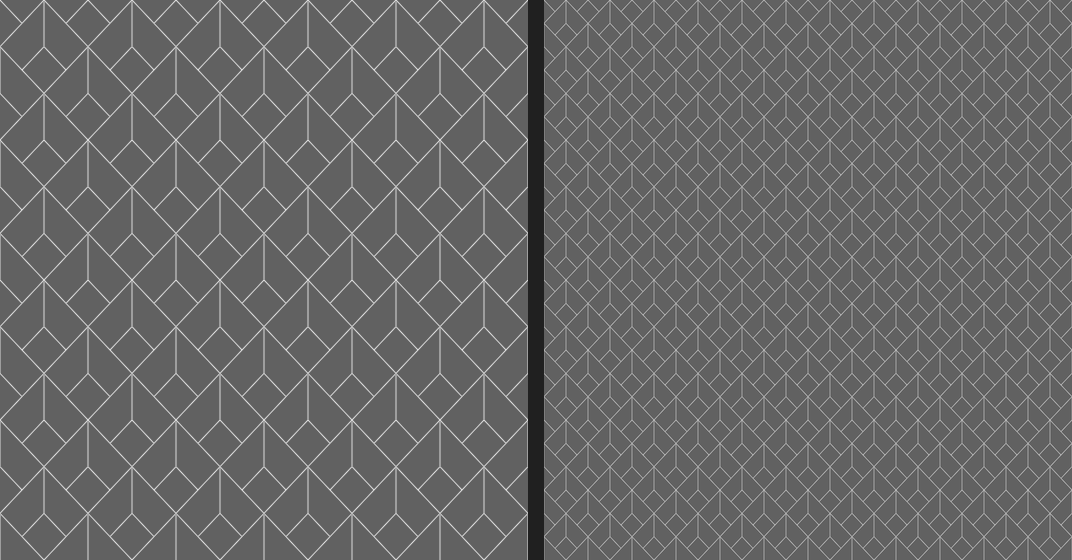
Left, the tile; right, the same tile 2 across and 2 down.
Reproduce this pattern procedurally as a Shadertoy shader.

```glsl
// Thin pale line lattice of diamonds, each split by a stem and two short arms, on flat grey.

// Distance from p to the segment a-b
float segmentDistance(vec2 p, vec2 a, vec2 b) {
    vec2 ap = p - a, ab = b - a;
    return length(ap - ab * clamp(dot(ap, ab) / dot(ab, ab), 0.0, 1.0));
}

// Distance to the nearest line; q is in cell units, centred on its diamond
float diamondDistance(vec2 q, vec2 cellSize) {
    vec2 p = vec2(abs(q.x), q.y) * cellSize;
    vec2 halfSize = 0.5 * cellSize;
    float outline = segmentDistance(abs(p), vec2(halfSize.x, 0.0), vec2(0.0, halfSize.y));
    float stem = segmentDistance(p, vec2(0.0), vec2(0.0, halfSize.y));
    float arm = segmentDistance(p, vec2(0.0), vec2(0.5, -0.5) * halfSize);
    return min(outline, min(stem, arm));
}

void mainImage(out vec4 fragColor, in vec2 fragCoord) {
    // Six whole cells each way, measured in canvas heights
    vec2 cellSize = iResolution.xy / iResolution.y / 6.0;
    vec2 q = fract(fragCoord / iResolution.xy * 6.0) - 0.5;

    // Outside the central diamond, recentre on the nearest corner diamond
    if (abs(q.x) + abs(q.y) > 0.5) q -= 0.5 * sign(q);

    // Line coverage, smoothed over one pixel
    float pixel = 1.0 / iResolution.y;
    float halfWidth = 0.00088;
    float line = clamp((halfWidth - diamondDistance(q, cellSize)) / pixel + 0.5, 0.0, 1.0);

    fragColor = vec4(mix(vec3(0.38), vec3(0.87), line), 1.0);
}
```
